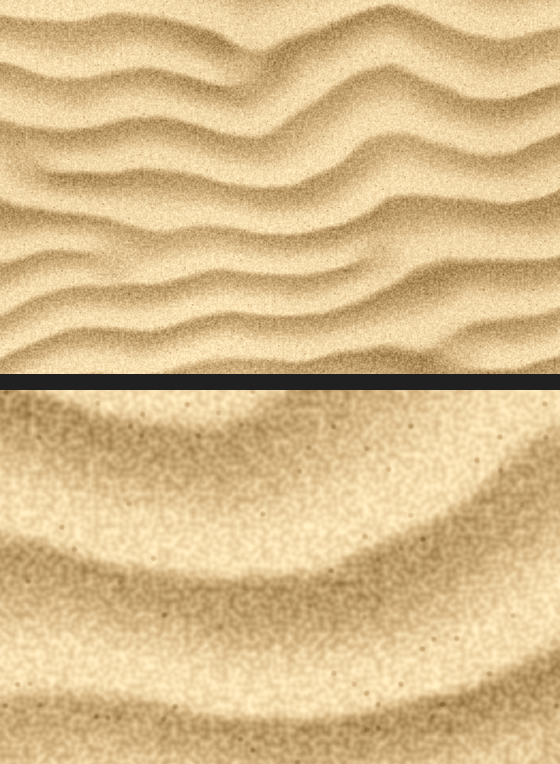
Top, the full canvas; bottom, a detail of the centre.
Write a WebGL 2 fragment shader that draws this texture.

```glsl
#version 300 es
precision highp float;
// Wind-rippled dry sand: soft forking ridges lit from below, with fine grain.

uniform vec2 u_resolution;
out vec4 fragColor;

// Lengths are in canvas heights.
const vec3 SHADE_COLOR = vec3(0.66, 0.53, 0.33);
const vec3 MID_COLOR   = vec3(0.85, 0.725, 0.525);
const vec3 LIGHT_COLOR = vec3(0.98, 0.89, 0.71);

const float RIPPLE_COUNT = 7.2;   // ridges per canvas height
const float RIPPLE_TILT  = 0.5;   // ridges rise to the right
const float BROAD_BEND   = 1.1;   // in ridge spacings
const float WAVE_BEND    = 0.95;
const float EDGE_WOBBLE  = 0.07;
const int   FORK_COUNT   = 5;
const float FORK_RADIUS  = 0.10;
const float MEAN_SHADE   = 0.39;

const float LIT_TONE     = 0.93;
const float SHADE_DEPTH  = 0.72;
const float GRAIN_SCALE  = 175.0;
const float GRAIN_DEPTH  = 0.42;
const float SPECK_SCALE  = 100.0;
const float SPECK_SHARE  = 0.035;
const float SPECK_DEPTH  = 0.38;

vec2 hash2(vec2 cell) {
    vec3 h = fract(cell.xyx * vec3(0.1031, 0.1030, 0.0973));
    h += dot(h, h.yzx + 33.33);
    return fract((h.xx + h.yz) * h.zy);
}

float cornerRamp(vec2 cell, vec2 offset) {
    float angle = 6.28318 * hash2(cell).x;
    return dot(vec2(cos(angle), sin(angle)), offset);
}

float gradientNoise(vec2 p) {
    vec2 cell = floor(p), f = p - cell;
    vec2 w = f * f * f * (f * (f * 6.0 - 15.0) + 10.0);
    vec2 e = vec2(0.0, 1.0);
    float low  = mix(cornerRamp(cell, f), cornerRamp(cell + e.yx, f - e.yx), w.x);
    float high = mix(cornerRamp(cell + e.xy, f - e.xy), cornerRamp(cell + e.yy, f - e.yy), w.x);
    return mix(low, high, w.y);
}

// Ridge phase, growing downward; each whole step is one crest edge.
float ripplePhase(vec2 p) {
    float phase = -RIPPLE_COUNT * p.y + RIPPLE_TILT * p.x;
    phase += BROAD_BEND * gradientNoise(p * vec2(1.1, 0.9) + 17.3);
    phase += WAVE_BEND * gradientNoise(p * vec2(2.7, 1.7) + 41.7);
    phase += EDGE_WOBBLE * gradientNoise(p * 11.0 + 63.1);
    return phase;
}

// Phase winding that splits a ridge in two (x), and fade near its core (y).
vec2 ridgeForks(vec2 p) {
    float winding = 0.0, strength = 1.0, turn = 1.0;
    for (int i = 0; i < FORK_COUNT; i++) {
        float k = float(i);
        vec2 center = fract(vec2(0.2, 0.3) + k * vec2(0.618, 0.755)) * vec2(1.5, 1.0);
        vec2 d = p - center;
        winding += turn * atan(d.y, d.x + 1e-5) / 6.28318;
        strength *= smoothstep(0.0, FORK_RADIUS, length(d));
        turn = -turn;
    }
    return vec2(winding, strength);
}

// Shadow across a ridge: quick onset below the crest, slow fade to light.
float rippleShade(vec2 p) {
    vec2 fork = ridgeForks(p);
    float t = fract(ripplePhase(p) + fork.x);
    float softness = 0.17 + 0.16 * gradientNoise(p * 3.1 + 5.9);
    float shade = smoothstep(0.0, softness, t) * (1.0 - smoothstep(0.16, 0.84, t));
    shade *= 1.0 + 0.5 * gradientNoise(p * vec2(2.0, 3.5) + 88.2);
    return mix(MEAN_SHADE, shade, fork.y);
}

// Sparse dark grains, one at most per cell.
float darkSpecks(vec2 p) {
    vec2 q = p * SPECK_SCALE, cell = floor(q);
    vec2 center = 0.35 + 0.3 * hash2(cell + 7.0);
    float chosen = step(1.0 - SPECK_SHARE, hash2(cell + 151.0).y);
    return chosen * (1.0 - smoothstep(0.1, 0.35, length(q - cell - center)));
}

vec3 sandColor(float tone) {
    vec3 lower = mix(SHADE_COLOR, MID_COLOR, tone / 0.6);
    vec3 upper = mix(MID_COLOR, LIGHT_COLOR, (tone - 0.6) / 0.4);
    return tone < 0.6 ? lower : upper;
}

void main() {
    vec2 p = gl_FragCoord.xy / u_resolution.y;
    float shade = rippleShade(p);

    // Relief and broad light
    float tone = LIT_TONE - SHADE_DEPTH * shade;
    tone += 0.12 * gradientNoise(p * 1.6 + 29.4);

    // Grain, coarser contrast on the shaded slopes
    float grain = gradientNoise(p * GRAIN_SCALE) + 0.6 * gradientNoise(p * GRAIN_SCALE * 0.45 + 9.7);
    tone += GRAIN_DEPTH * grain * (0.65 + 0.6 * shade);
    tone -= SPECK_DEPTH * darkSpecks(p);

    fragColor = vec4(sandColor(clamp(tone, -0.35, 1.12)), 1.0);
}
```
